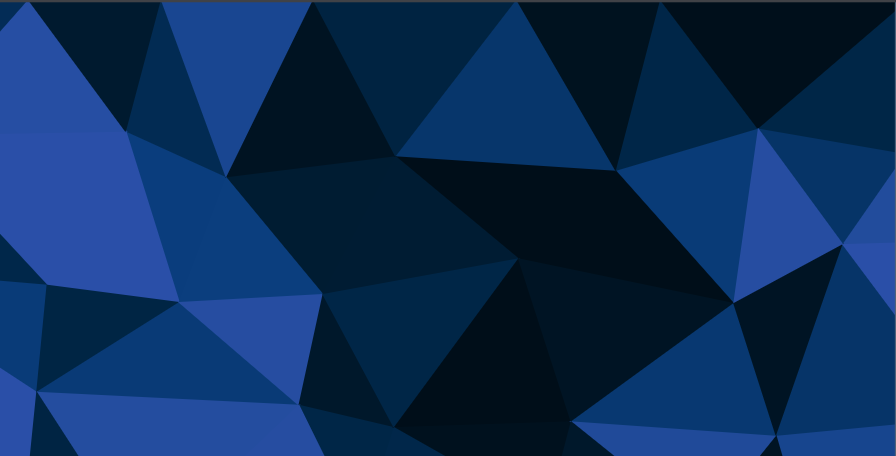
This background is drawn by a WebGL 2 fragment shader. Its source:

```glsl
#version 300 es
precision highp float;
// Low-poly backdrop of flat navy and blue facets, darkest right of the middle.
// A staggered, jittered lattice is cut into triangles, painted cell by cell;
// each facet takes its tone from its place and an evenly spread sequence.

uniform vec2 u_resolution;
out vec4 fragColor;

// Lengths are in canvas heights, with y running down from the top edge.
const vec2 CELL = vec2(0.375, 0.305);
const float JITTER = 0.64;
const float TOP_RULE = 0.005;
const float SIDE_RULE = 0.0025;
const float REGION_WEIGHT = 0.4;

const vec3 INK = vec3(0.0, 0.055, 0.098);
const vec3 MIDNIGHT = vec3(0.0, 0.08, 0.14);
const vec3 NAVY = vec3(0.0, 0.15, 0.28);
const vec3 COBALT = vec3(0.04, 0.24, 0.49);
const vec3 ROYAL = vec3(0.14, 0.30, 0.62);
const vec3 IRIS = vec3(0.165, 0.31, 0.66);
const vec3 GRAPHITE = vec3(0.25, 0.26, 0.28);
const vec3 STEEL = vec3(0.31, 0.38, 0.47);

vec2 hash22(vec2 p) {
    vec3 q = fract(p.xyx * vec3(0.1031, 0.1030, 0.0973));
    q += dot(q, q.yzx + 33.33);
    return fract((q.xx + q.yz) * q.zy);
}

float cross2(vec2 a, vec2 b) { return a.x * b.y - a.y * b.x; }

// Lattice corner: odd rows shift by half a cell, the top row stays level.
vec2 corner(vec2 id) {
    vec2 shift = (hash22(id + 17.0) - 0.5) * JITTER;
    shift.y *= step(0.5, abs(id.y));
    shift.x += 0.5 * mod(id.y, 2.0);
    return (id + shift) * CELL;
}

// Signed distance to the line a-b, negative on the inner side.
float edgeDistance(vec2 p, vec2 a, vec2 b, float winding) {
    return -winding * cross2(b - a, p - a) / max(length(b - a), 1e-4);
}

float triangleDistance(vec2 p, vec2 a, vec2 b, vec2 c) {
    float winding = sign(cross2(b - a, c - a));
    return max(edgeDistance(p, a, b, winding),
           max(edgeDistance(p, b, c, winding), edgeDistance(p, c, a, winding)));
}

float ramp(float from, float to, float t) {
    return clamp((t - from) / (to - from), 0.0, 1.0);
}

vec3 palette(float t) {
    vec3 color = mix(INK, MIDNIGHT, ramp(0.0, 0.16, t));
    color = mix(color, NAVY, ramp(0.2, 0.46, t));
    color = mix(color, COBALT, ramp(0.52, 0.74, t));
    color = mix(color, ROYAL, ramp(0.78, 0.93, t));
    return mix(color, IRIS, ramp(0.93, 1.0, t));
}

// Blend of regional light and spread, stretched to use the full palette.
vec3 facetColor(vec2 center, vec2 id, float side, float aspect) {
    vec2 fromDark = (center - vec2(0.61 * aspect, 0.5)) * vec2(1.0, 0.6);
    float region = min(0.93 * length(fromDark), 1.0);
    float spread = fract(dot(id, vec2(0.7549, 0.5698)) + 0.382 * side);
    float tone = mix(spread, region, REGION_WEIGHT);
    return palette(ramp(0.5 * REGION_WEIGHT, 1.0 - 0.5 * REGION_WEIGHT, tone));
}

// Lays one facet over the color; its edge fades outward over one pixel.
vec3 paintFacet(vec3 under, vec2 p, vec2 a, vec2 b, vec2 c,
                vec2 id, float side, float aspect, float pixel) {
    float cover = clamp(1.0 - triangleDistance(p, a, b, c) / pixel, 0.0, 1.0);
    return mix(under, facetColor((a + b + c) / 3.0, id, side, aspect), cover);
}

vec3 facets(vec2 p, float aspect, float pixel) {
    vec3 color = MIDNIGHT;
    for (int n = 0; n < 9; n++) {
        vec2 id = floor(p / CELL) + vec2(n % 3 - 1, n / 3 - 1);
        vec2 a = corner(id);
        vec2 b = corner(id + vec2(1.0, 0.0));
        vec2 c = corner(id + vec2(1.0, 1.0));
        vec2 d = corner(id + vec2(0.0, 1.0));
        // Split along the shorter diagonal.
        bool splitAC = distance(a, c) < distance(b, d);
        vec2 tip = splitAC ? c : d;
        vec2 root = splitAC ? a : b;
        color = paintFacet(color, p, a, b, tip, id, 0.0, aspect, pixel);
        color = paintFacet(color, p, root, c, d, id, 1.0, aspect, pixel);
    }
    return color;
}

float strip(float depth, float width, float pixel) {
    return clamp((width - depth) / pixel + 0.5, 0.0, 1.0);
}

void main() {
    float pixel = 1.0 / u_resolution.y;
    float aspect = u_resolution.x * pixel;
    vec2 p = vec2(gl_FragCoord.x, u_resolution.y - gl_FragCoord.y) * pixel;
    vec3 color = facets(p, aspect, pixel);
    // Thin rules along the right and top edges.
    color = mix(color, STEEL, strip(aspect - p.x, SIDE_RULE, pixel));
    color = mix(color, GRAPHITE, strip(p.y, TOP_RULE, pixel));
    fragColor = vec4(color, 1.0);
}
```
